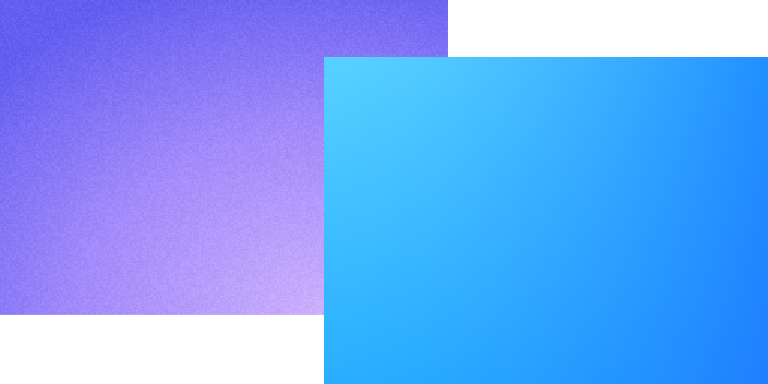
This background is drawn by a WebGL 1 fragment shader. Its source:

```glsl
precision highp float;
uniform vec2 u_resolution;

// Panel bounds as fractions of the canvas: left, bottom, right, top
const vec4 VIOLET_BOUNDS = vec4(-0.1, 0.180, 0.5833, 1.1);
const vec4 BLUE_BOUNDS = vec4(0.4219, -0.1, 1.1, 0.8516);

const vec3 PAPER = vec3(1.0);
const vec3 VIOLET_GLOW = vec3(0.80, 0.69, 0.99);
const vec3 VIOLET_MID = vec3(0.63, 0.54, 0.98);
const vec3 VIOLET_EDGE = vec3(0.39, 0.37, 0.94);
const vec2 GLOW_CENTER = vec2(0.42, 0.18);
const vec2 GLOW_SCALE = vec2(2.0, 1.3);
const float GLOW_MID_RADIUS = 0.65;
const float GLOW_EDGE_RADIUS = 1.18;

const vec3 BLUE_TOP_LEFT = vec3(0.34, 0.82, 1.0);
const vec3 BLUE_TOP_RIGHT = vec3(0.13, 0.56, 1.0);
const vec3 BLUE_LOW_LEFT = vec3(0.16, 0.68, 1.0);
const vec3 BLUE_LOW_RIGHT = vec3(0.12, 0.50, 1.0);
const float BLUE_FALLOFF = 1.5;

const float GRAIN_ROWS = 256.0;
const float GRAIN_STRENGTH = 0.05;

float hash(vec2 p) {
  vec3 q = fract(p.xyx * 0.1031);
  q += dot(q, q.yzx + 33.33);
  return fract((q.x + q.y) * q.z);
}

// Antialiased coverage of an axis-aligned rectangle
float boxMask(vec2 uv, vec4 bounds) {
  vec2 low = clamp((uv - bounds.xy) * u_resolution + 0.5, 0.0, 1.0);
  vec2 high = clamp((bounds.zw - uv) * u_resolution + 0.5, 0.0, 1.0);
  return low.x * low.y * high.x * high.y;
}

// Soft elliptical glow with fine grain
vec3 violetPanel(vec2 uv) {
  float d = length((uv - GLOW_CENTER) * GLOW_SCALE);
  vec3 color = mix(VIOLET_GLOW, VIOLET_MID, min(d / GLOW_MID_RADIUS, 1.0));
  float rim = (d - GLOW_MID_RADIUS) / (GLOW_EDGE_RADIUS - GLOW_MID_RADIUS);
  color = mix(color, VIOLET_EDGE, clamp(rim, 0.0, 1.0));
  float grain = hash(floor(uv * vec2(2.0, 1.0) * GRAIN_ROWS));
  return color + (grain - 0.5) * GRAIN_STRENGTH;
}

// Four-corner gradient that deepens towards the right
vec3 bluePanel(vec2 uv) {
  vec2 corner = vec2(BLUE_BOUNDS.x, 0.0);
  vec2 size = vec2(1.0, BLUE_BOUNDS.w) - corner;
  vec2 p = clamp((uv - corner) / size, 0.0, 1.0);
  float across = pow(p.x, BLUE_FALLOFF);
  vec3 low = mix(BLUE_LOW_LEFT, BLUE_LOW_RIGHT, across);
  vec3 top = mix(BLUE_TOP_LEFT, BLUE_TOP_RIGHT, across);
  return mix(low, top, p.y);
}

void main() {
  vec2 uv = gl_FragCoord.xy / u_resolution;
  vec3 color = mix(PAPER, violetPanel(uv), boxMask(uv, VIOLET_BOUNDS));
  color = mix(color, bluePanel(uv), boxMask(uv, BLUE_BOUNDS));
  gl_FragColor = vec4(color, 1.0);
}
```
